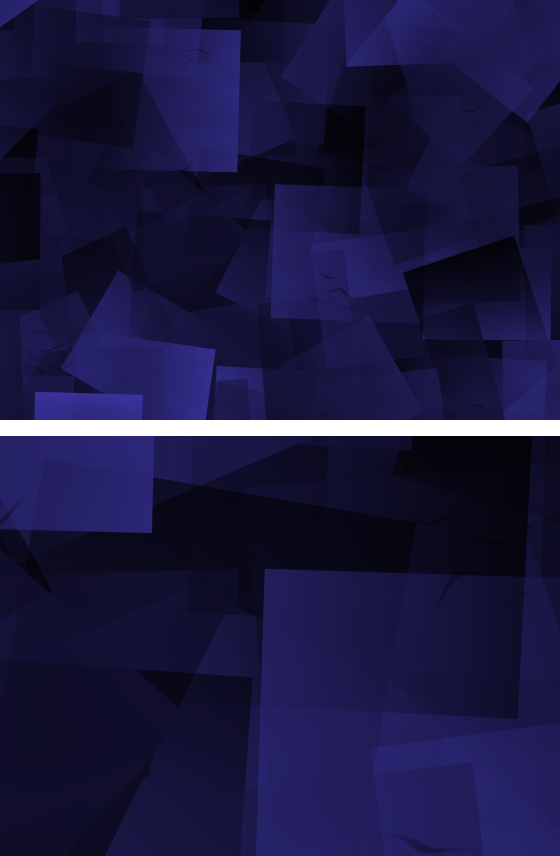
Top, the full canvas; bottom, a detail of the centre.
A Shadertoy shader for this background:

```glsl
// Overlapping translucent indigo and black cards on a dark ground.
// Each card is a rotated box whose opacity fades from one edge to the other;
// small patches of layered-sine wisps add faint dark creases.

const int CARD_COUNT = 110;
const int PATCH_COUNT = 9;
const float GROUND_TONE = 0.12;
const vec3 INDIGO = vec3(0.365, 0.325, 1.0);

vec4 hash4(float n) {
    return fract(sin(n * vec4(12.989, 78.233, 39.425, 57.583) + 1.7) * 4375.85);
}

mat2 rotation(float angle) {
    float c = cos(angle), s = sin(angle);
    return mat2(c, -s, s, c);
}

float boxDistance(vec2 p, vec2 halfSize) {
    vec2 d = abs(p) - halfSize;
    return length(max(d, 0.0)) + min(max(d.x, d.y), 0.0);
}

// Even scatter over the canvas plus a margin, in units of canvas height.
vec2 scatter(float n, float aspect, float margin) {
    vec2 cell = fract(n * vec2(0.7549, 0.5698) + 0.31);
    return cell * (vec2(aspect, 1.0) + 2.0 * margin) - margin;
}

// Black, middle or bright tone from one random value.
float cardTone(float pick, float vary) {
    if (pick < 0.31) return 0.0;
    if (pick < 0.80) return mix(0.18, 0.32, vary);
    return mix(0.40, 0.62, vary);
}

float addCard(float tone, vec2 p, float n, float aspect, float pixel) {
    vec4 shape = hash4(n);
    vec4 look = hash4(n + 211.0);
    float tilt = shape.x * 2.0 - 1.0;
    float quarter = floor(shape.y * 4.0) * 1.5708;
    float angle = quarter + tilt * mix(0.12, 0.8, tilt * tilt);
    vec2 halfSize = mix(vec2(0.12, 0.14), vec2(0.17, 0.19), shape.zw);

    vec2 q = rotation(angle) * (p - scatter(n, aspect, 0.13));
    float cover = 1.0 - smoothstep(-pixel, pixel, boxDistance(q, halfSize));
    float fade = clamp(0.5 + 0.5 * q.y / halfSize.y, 0.0, 1.0);
    float strength = mix(0.5, 0.98, look.z);
    float opacity = strength * mix(0.04, 1.0, pow(fade, 1.2));
    return mix(tone, cardTone(look.x, look.y), cover * opacity);
}

// Thin wavy strands, roughly level, that pinch and part.
float wisps(vec2 p, float phase) {
    float wave = 0.9 * sin(p.x * 43.0 + phase + 1.5 * sin(p.y * 37.0))
               + 0.5 * sin(p.x * 91.0 - p.y * 64.0 + phase * 2.0);
    float strand = abs(sin(p.y * 95.0 + wave + phase));
    float breaks = 0.5 + 0.5 * sin(p.x * 59.0 + p.y * 83.0 + wave);
    return (1.0 - smoothstep(0.04, 0.28, strand)) * breaks;
}

float creases(vec2 p, float aspect) {
    float sum = 0.0;
    for (int i = 0; i < PATCH_COUNT; i++) {
        float n = float(i) + 3.0;
        vec4 h = hash4(n + 517.0);
        vec2 q = rotation((h.x - 0.5) * 0.9) * (p - scatter(n, aspect, 0.0));
        float radius = mix(0.04, 0.12, h.y * h.y);
        float mask = 1.0 - smoothstep(0.3, 1.0, length(q) / radius);
        sum += mask * wisps(q, h.z * 6.28);
    }
    return min(sum, 1.0);
}

// Very soft, broad unevenness of the surface.
float mottle(vec2 p) {
    return sin(p.x * 17.0 + 2.0 * sin(p.y * 23.0)) * sin(p.y * 41.0 + sin(p.x * 13.0));
}

void mainImage(out vec4 fragColor, in vec2 fragCoord) {
    vec2 p = fragCoord / iResolution.y;
    float aspect = iResolution.x / iResolution.y;
    float pixel = 0.7 / iResolution.y;

    float tone = GROUND_TONE;
    for (int i = 0; i < CARD_COUNT; i++) {
        tone = addCard(tone, p, float(i) + 1.0, aspect, pixel);
    }

    tone *= 1.0 - 0.45 * creases(p, aspect);
    tone *= 1.0 + 0.025 * mottle(p);
    fragColor = vec4(INDIGO * tone + vec3(0.002, 0.002, 0.006), 1.0);
}
```
